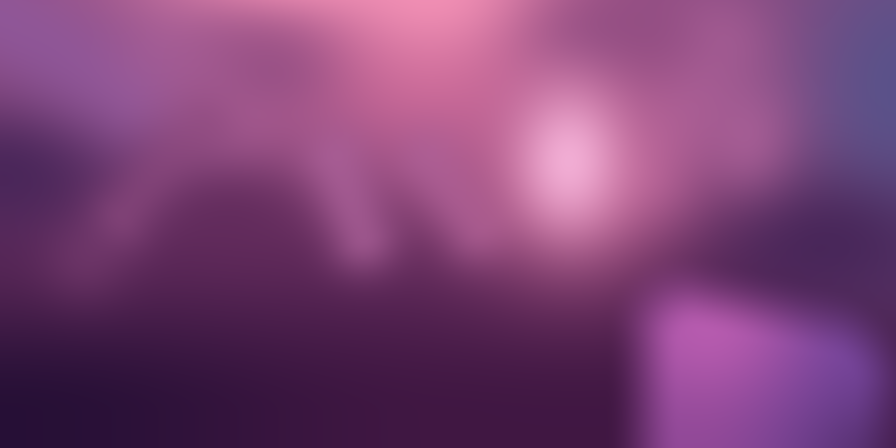
Give the GLSL for this background, as a WebGL 1 fragment shader.

```glsl
precision highp float;
// Blurred plum and rose glow field with a soft violet panel at lower right.

uniform vec2 u_resolution;

const vec3 NIGHT  = vec3(0.15, 0.06, 0.21);
const vec3 WINE   = vec3(0.25, 0.09, 0.26);
const vec3 PLUM   = vec3(0.37, 0.16, 0.35);
const vec3 MAUVE  = vec3(0.55, 0.29, 0.50);
const vec3 ORCHID = vec3(0.67, 0.38, 0.60);
const vec3 ROSE   = vec3(0.82, 0.42, 0.60);
const vec3 PINK   = vec3(0.97, 0.58, 0.72);
const vec3 BLUSH  = vec3(0.96, 0.70, 0.85);
const vec3 LILAC  = vec3(0.56, 0.35, 0.62);
const vec3 SLATE  = vec3(0.34, 0.32, 0.54);
const vec3 SHADOW = vec3(0.27, 0.14, 0.34);
const vec3 VIOLET = vec3(0.46, 0.27, 0.61);

// Elliptical gaussian falloff around a centre.
float glow(vec2 p, vec2 center, vec2 radius) {
  vec2 q = (p - center) / radius;
  return exp(-dot(q, q));
}

// Gaussian falloff around the segment a-b.
float streak(vec2 p, vec2 a, vec2 b, float width) {
  vec2 ab = b - a;
  float t = clamp(dot(p - a, ab) / dot(ab, ab), 0.0, 1.0);
  float d = length(p - a - ab * t) / width;
  return exp(-d * d);
}

// Signed distance to a box with rounded corners.
float roundedBox(vec2 p, vec2 halfSize, float corner) {
  vec2 q = abs(p) - halfSize + corner;
  return length(max(q, 0.0)) + min(max(q.x, q.y), 0.0) - corner;
}

// Vertical ramp, cooler and darker toward the left.
vec3 backdrop(vec2 p) {
  vec3 low = mix(NIGHT, WINE, smoothstep(0.0, 1.0, p.x));
  vec3 c = mix(low, PLUM, smoothstep(0.08, 0.50, p.y));
  return mix(c, MAUVE, smoothstep(0.42, 0.80, p.y));
}

// Cool light and shade along the two sides.
vec3 addSides(vec3 c, vec2 p) {
  c = mix(c, SHADOW, 0.90 * glow(p, vec2(0.02, 0.62), vec2(0.30, 0.17)));
  c = mix(c, LILAC, 0.75 * streak(p, vec2(0.0, 0.96), vec2(0.28, 0.80), 0.14));
  c = mix(c, ORCHID, 0.60 * streak(p, vec2(0.38, 0.90), vec2(0.52, 0.74), 0.15));
  c = mix(c, MAUVE, 0.75 * streak(p, vec2(0.46, 0.72), vec2(0.28, 0.52), 0.08));
  c = mix(c, MAUVE, 0.35 * glow(p, vec2(0.19, 0.42), vec2(0.10, 0.10)));
  c = mix(c, SLATE, 0.95 * glow(p, vec2(2.02, 0.80), vec2(0.27, 0.40)));
  c = mix(c, SHADOW, 0.85 * glow(p, vec2(1.84, 0.46), vec2(0.27, 0.14)));
  c = mix(c, ORCHID, 0.70 * streak(p, vec2(1.60, 0.90), vec2(1.46, 0.62), 0.13));
  return mix(c, ORCHID, 0.75 * glow(p, vec2(1.67, 0.69), vec2(0.11, 0.13)));
}

// Warm light from the top edge and the bright central spots.
vec3 addWarmth(vec3 c, vec2 p) {
  c = mix(c, ROSE, 0.80 * glow(p, vec2(0.96, 0.84), vec2(0.34, 0.26)));
  c = mix(c, PINK, 0.85 * glow(p, vec2(0.98, 1.02), vec2(0.25, 0.17)));
  c = mix(c, PINK, 0.80 * glow(p, vec2(0.68, 1.04), vec2(0.36, 0.09)));
  c = mix(c, MAUVE, 0.50 * glow(p, vec2(0.62, 0.84), vec2(0.13, 0.10)));
  c = mix(c, MAUVE, 0.85 * glow(p, vec2(1.36, 0.91), vec2(0.18, 0.11)));
  c = mix(c, PLUM, 0.65 * glow(p, vec2(0.52, 0.52), vec2(0.17, 0.11)));
  c = mix(c, ORCHID, 0.75 * streak(p, vec2(0.75, 0.64), vec2(0.81, 0.47), 0.08));
  c = mix(c, ORCHID, 0.65 * streak(p, vec2(0.96, 0.64), vec2(1.06, 0.49), 0.08));
  c = mix(c, ROSE, 0.75 * glow(p, vec2(1.28, 0.60), vec2(0.23, 0.23)));
  return mix(c, BLUSH, 0.92 * glow(p, vec2(1.27, 0.64), vec2(0.12, 0.16)));
}

// Soft panel whose upper edge slopes down to the right.
vec3 addPanel(vec3 c, vec2 p) {
  vec2 q = p - vec2(1.71, 0.05);
  q.y += 0.22 * q.x;
  float d = roundedBox(q, vec2(0.27, 0.26), 0.12);
  vec3 tint = mix(vec3(0.56, 0.28, 0.59), VIOLET, smoothstep(1.55, 1.90, p.x));
  tint = mix(tint, vec3(0.74, 0.37, 0.70), 0.85 * glow(p, vec2(1.58, 0.27), vec2(0.20, 0.16)));
  tint = mix(tint, SHADOW, 0.75 * glow(p, vec2(2.02, -0.04), vec2(0.22, 0.16)));
  return mix(c, tint, 1.0 - smoothstep(-0.08, 0.09, d));
}

void main() {
  // Canvas-height units: x spans 0 to 2 on a two-by-one canvas.
  vec2 p = gl_FragCoord.xy / u_resolution * vec2(2.0, 1.0);
  vec3 color = backdrop(p);
  color = addSides(color, p);
  color = addWarmth(color, p);
  color = addPanel(color, p);
  gl_FragColor = vec4(color, 1.0);
}
```
